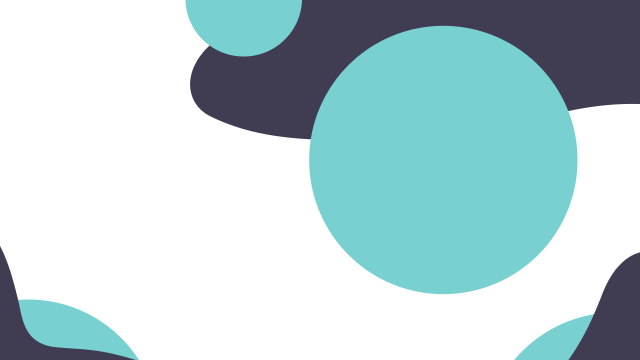
Write a Shadertoy shader that draws this background.

```glsl
const vec3 WHITE = vec3(1.0);
const vec3 TEAL = vec3(0.47, 0.815, 0.82);
const vec3 SLATE = vec3(0.25, 0.235, 0.32);

// Outline field: x = squared distance, y = even-odd side (-1 inside)
void addEdge(vec2 p, vec2 a, vec2 b, inout vec2 field) {
    vec2 ab = b - a, ap = p - a;
    vec2 gap = ap - ab * clamp(dot(ap, ab) / dot(ab, ab), 0.0, 1.0);
    field.x = min(field.x, dot(gap, gap));
    if ((a.y > p.y) != (b.y > p.y) && ap.x < ab.x * ap.y / ab.y) field.y = -field.y;
}

vec2 bezier(vec2 a, vec2 b, vec2 c, vec2 d, float t) {
    float s = 1.0 - t;
    return s * s * s * a + 3.0 * s * t * (s * b + t * c) + t * t * t * d;
}

void addCurve(vec2 p, vec2 a, vec2 b, vec2 c, vec2 d, inout vec2 field) {
    vec2 from = a;
    for (int i = 1; i <= 20; i++) {
        vec2 to = i == 20 ? d : bezier(a, b, c, d, float(i) / 20.0);
        addEdge(p, from, to, field);
        from = to;
    }
}

// Large blob hanging from the top edge
void addTopBlob(vec2 p, inout vec2 field) {
    vec2 start = vec2(0.671, 0.931), left = vec2(0.528, 0.766);
    vec2 bend = vec2(0.586, 0.676), belly = vec2(0.863, 0.613);
    vec2 rise = vec2(1.581, 0.692), end = vec2(1.778, 0.711);
    addCurve(p, start, vec2(0.590, 0.896), vec2(0.528, 0.833), left, field);
    addCurve(p, left, vec2(0.528, 0.727), vec2(0.549, 0.694), bend, field);
    addCurve(p, bend, vec2(0.667, 0.637), vec2(0.752, 0.619), belly, field);
    addEdge(p, belly, rise, field);
    addCurve(p, rise, vec2(1.648, 0.706), vec2(1.713, 0.713), end, field);
    addEdge(p, end, vec2(1.9, 0.711), field);
    addEdge(p, vec2(1.9, 0.711), vec2(1.9, 1.1), field);
    addEdge(p, vec2(1.9, 1.1), vec2(0.671, 1.1), field);
    addEdge(p, vec2(0.671, 1.1), start, field);
}

// Wave in the lower left corner
void addLeftWave(vec2 p, inout vec2 field) {
    vec2 top = vec2(0.0, 0.317), slope = vec2(0.051, 0.164);
    vec2 foot = vec2(0.160, 0.035), tip = vec2(0.384, -0.002);
    addCurve(p, top, vec2(0.025, 0.269), vec2(0.039, 0.213), slope, field);
    addCurve(p, slope, vec2(0.0625, 0.113), vec2(0.067, 0.042), foot, field);
    addCurve(p, foot, vec2(0.241, 0.028), vec2(0.273, 0.032), tip, field);
    addEdge(p, tip, vec2(0.384, -0.1), field);
    addEdge(p, vec2(0.384, -0.1), vec2(-0.1), field);
    addEdge(p, vec2(-0.1), vec2(-0.1, 0.5), field);
    addEdge(p, vec2(-0.1, 0.5), top, field);
}

// Wave in the lower right corner
void addRightWave(vec2 p, inout vec2 field) {
    vec2 top = vec2(1.778, 0.299), slope = vec2(1.671, 0.178), foot = vec2(1.579, 0.0);
    addCurve(p, top, vec2(1.731, 0.287), vec2(1.694, 0.241), slope, field);
    addCurve(p, slope, vec2(1.650, 0.125), vec2(1.625, 0.065), foot, field);
    addEdge(p, foot, vec2(1.52, -0.1), field);
    addEdge(p, vec2(1.52, -0.1), vec2(1.9, -0.1), field);
    addEdge(p, vec2(1.9, -0.1), vec2(1.9, 0.31), field);
    addEdge(p, vec2(1.9, 0.31), top, field);
}

float circle(vec2 p, vec2 center, float radius) {
    return length(p - center) - radius;
}

// Smooth fill about one pixel wide
float fill(float dist) {
    return clamp(0.5 - dist * iResolution.y, 0.0, 1.0);
}

void mainImage(out vec4 fragColor, in vec2 fragCoord) {
    vec2 p = fragCoord / iResolution.y;

    // Corner discs lie below the dark shapes
    float cornerDiscs = min(circle(p, vec2(0.0787, -0.197), 0.365),
                            circle(p, vec2(1.712, -0.238), 0.3704));
    vec3 color = mix(WHITE, TEAL, fill(cornerDiscs));

    vec2 field = vec2(10.0, 1.0);
    addTopBlob(p, field);
    addLeftWave(p, field);
    addRightWave(p, field);
    color = mix(color, SLATE, fill(field.y * sqrt(field.x)));

    // Upper discs lie on top
    float upperDiscs = min(circle(p, vec2(1.2315, 0.5556), 0.3727),
                           circle(p, vec2(0.677, 1.005), 0.162));
    color = mix(color, TEAL, fill(upperDiscs));

    fragColor = vec4(color, 1.0);
}
```
